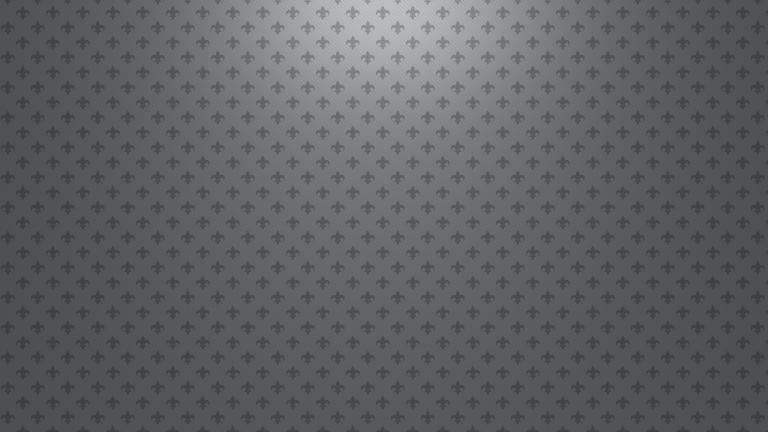
This pattern is drawn by a Shadertoy shader. Its source:

```glsl
// Grey damask wallpaper: staggered fleur-de-lis on fine diagonal hatching, lit from the top.

// Lengths are fractions of the canvas height unless noted.
const float REPEATS_DOWN = 14.4;               // motif pitches per canvas height
const vec2  LATTICE_ORIGIN = vec2(0.26, 0.47); // first motif, in pitches
const float MOTIF_SIZE = 0.235;                // motif half height, in pitches
const float MOTIF_SHADE = 0.79;                // cloth brightness kept under a motif
const float HATCH_COUNT = 108.0;               // hatch lines per canvas height
const float HATCH_DEPTH = 0.018;
const float BASE_LIGHT = 0.325;
const float EDGE_FALLOFF = 0.02;
const float WASH_LIGHT = 0.20;
const vec2  WASH_SPREAD = vec2(0.55, 0.70);
const float CORE_LIGHT = 0.22;
const vec2  CORE_SPREAD = vec2(0.34, 0.22);
const vec3  TINT = vec3(-0.018, 0.0, 0.010);
const float TAU = 6.2831853;

// Upright pointed lens with the given half height and half width.
float lens(vec2 p, float halfHeight, float halfWidth) {
    float offset = (halfHeight * halfHeight - halfWidth * halfWidth) / (2.0 * halfWidth);
    return length(vec2(abs(p.x) + offset, p.y)) - (offset + halfWidth);
}

// Disc with a second disc cut out of it.
float crescent(vec2 p, vec2 center, float radius, vec2 cutCenter, float cutRadius) {
    return max(length(p - center) - radius, cutRadius - length(p - cutCenter));
}

float box(vec2 p, vec2 halfSize) {
    vec2 d = abs(p) - halfSize;
    return length(max(d, 0.0)) + min(max(d.x, d.y), 0.0);
}

// Signed distance to a fleur-de-lis of half height 1.
float fleurDeLis(vec2 p) {
    p.x = abs(p.x);
    float petal = lens(p - vec2(0.0, 0.32), 0.70, 0.29);
    float curl = crescent(p, vec2(0.53, -0.02), 0.44, vec2(0.56, -0.25), 0.27);
    float band = box(p - vec2(0.0, -0.35), vec2(0.36, 0.07));
    float stem = lens(p - vec2(0.0, -0.58), 0.42, 0.16);
    float foot = crescent(p, vec2(0.24, -0.60), 0.24, vec2(0.36, -0.76), 0.20);
    return min(min(petal, curl), min(band, min(stem, foot)));
}

// Distance to the nearest motif of one square lattice, in pitches.
float motifLattice(vec2 p) {
    vec2 cell = fract(p + 0.5) - 0.5;
    return fleurDeLis(cell / MOTIF_SIZE) * MOTIF_SIZE;
}

float glow(vec2 p, vec2 spread) {
    vec2 q = p / spread;
    return exp(-dot(q, q));
}

void mainImage(out vec4 fragColor, in vec2 fragCoord) {
    vec2 uv = fragCoord / iResolution.y;
    float pixel = 1.0 / iResolution.y;

    // Light pool around the top centre
    vec2 fromLamp = uv - vec2(0.5 * iResolution.x / iResolution.y, 1.0);
    float light = BASE_LIGHT - EDGE_FALLOFF * fromLamp.x * fromLamp.x
                + WASH_LIGHT * glow(fromLamp, WASH_SPREAD)
                + CORE_LIGHT * glow(fromLamp, CORE_SPREAD);

    // Fine diagonal weave, faded out where pixels cannot resolve it
    float hatchFade = 1.0 - smoothstep(0.35, 0.5, HATCH_COUNT * pixel);
    float hatch = HATCH_DEPTH * hatchFade * sin(TAU * HATCH_COUNT * (uv.x + uv.y));

    // Two lattices half a pitch apart make the staggered rows
    vec2 lattice = uv * REPEATS_DOWN - LATTICE_ORIGIN;
    float motif = min(motifLattice(lattice), motifLattice(lattice - 0.5));
    float edge = 0.7 * pixel * REPEATS_DOWN;
    float ink = 1.0 - smoothstep(-edge, edge, motif);

    vec3 cloth = (vec3(light) + TINT) * (1.0 + hatch);
    fragColor = vec4(cloth * mix(1.0, MOTIF_SHADE, ink), 1.0);
}
```
